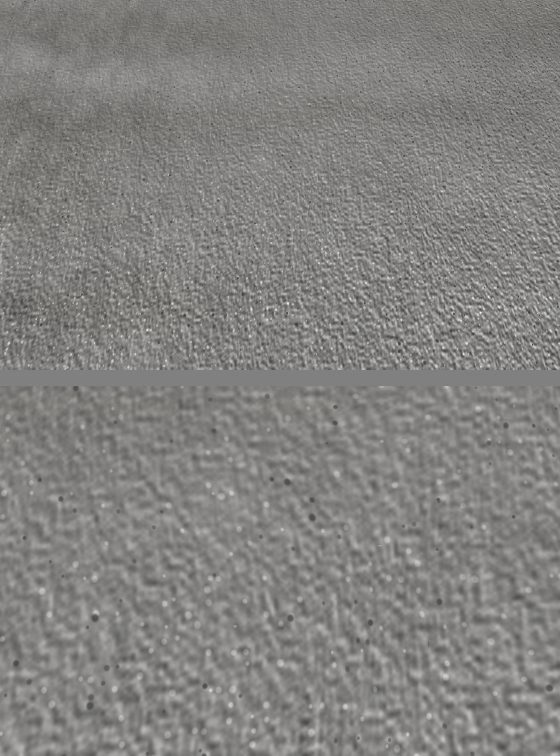
Top: the whole. Bottom: its middle third, enlarged.
This texture is drawn by a WebGL 1 fragment shader. Its source:

```glsl
precision highp float;
// Rough concrete floor seen at a slant: lit grain relief on a ground plane,
// finer and softer with distance, over broad stains and soft bands,
// with scattered dark pits and small bright glints.
uniform vec2 u_resolution;

float hash(vec2 p) {
  vec3 q = fract(vec3(p.xyx) * 0.1031);
  q += dot(q, q.yzx + 33.33);
  return fract((q.x + q.y) * q.z);
}

float noise(vec2 p) {
  vec2 i = floor(p), f = fract(p);
  f = f * f * (3.0 - 2.0 * f);
  return mix(mix(hash(i), hash(i + vec2(1.0, 0.0)), f.x),
             mix(hash(i + vec2(0.0, 1.0)), hash(i + vec2(1.0, 1.0)), f.x), f.y);
}

float fbm(vec2 p) {
  float sum = 0.0, weight = 0.5;
  for (int i = 0; i < 4; i++) {
    sum += weight * noise(p);
    p = mat2(1.6, 1.2, -1.2, 1.6) * p + 17.3;
    weight *= 0.5;
  }
  return sum / 0.9375;
}

// Soft spots of varied size, at most one per cell
float spots(vec2 p, float chance, float radius) {
  vec2 cell = floor(p);
  vec2 centre = 0.3 + 0.4 * vec2(hash(cell + 11.7), hash(cell + 47.1));
  float size = radius * mix(0.55, 1.2, hash(cell + 83.9));
  float d = length(fract(p) - centre);
  return step(hash(cell + 5.3), chance) * (1.0 - smoothstep(size * 0.5, size * 1.4, d));
}

float blob(vec2 p, vec2 centre, vec2 size) {
  vec2 d = (p - centre) / size;
  return exp(-dot(d, d));
}

// Height of the rough surface: round grains plus trowel ridges
float surface(vec2 p) {
  float grains = 0.7 * noise(p) + 0.35 * noise(p * 1.7 + 31.0);
  float ridges = noise(p * vec2(0.55, 0.16) + 71.0);
  return grains + 0.4 * ridges;
}

void main() {
  vec2 uv = gl_FragCoord.xy / u_resolution;
  vec2 p = gl_FragCoord.xy / u_resolution.y;

  // Ground plane with its horizon far above the frame
  float depth = 2.6 - p.y;
  vec2 ground = vec2(p.x - 0.76, 1.93) / depth + 3.0;
  ground.x += 0.012 * (noise(ground * vec2(14.0, 9.0)) - 0.5);

  // Broad stains and paler bands
  vec2 warped = uv + 0.12 * (vec2(fbm(p * 4.0), fbm(p * 4.0 + 9.0)) - 0.5);
  float stain = 0.7 * blob(warped, vec2(0.2, 0.94), vec2(0.28, 0.06))
              + 0.6 * blob(warped, vec2(0.12, 0.66), vec2(0.2, 0.09))
              + 0.45 * blob(warped, vec2(0.6, 0.71), vec2(0.35, 0.05))
              + 0.5 * blob(warped, vec2(0.06, 0.45), vec2(0.22, 0.12))
              + 0.65 * blob(warped, vec2(0.2, 0.18), vec2(0.2, 0.08))
              + 0.5 * blob(warped, vec2(1.0, 0.96), vec2(0.35, 0.09));
  float pale = blob(warped, vec2(0.1, 0.81), vec2(0.3, 0.05))
             + blob(warped, vec2(0.72, 0.82), vec2(0.22, 0.07))
             + 0.6 * blob(warped, vec2(0.45, 0.45), vec2(0.3, 0.3));
  float cloud = fbm(p * vec2(3.0, 8.0) + 4.0) - 0.5;
  float mottle = fbm(ground * vec2(60.0, 45.0)) - 0.5;
  float tone = 0.505 - 0.075 * stain + 0.03 * pale + 0.07 * cloud;
  tone += mottle * mix(0.13, 0.05, smoothstep(0.0, 0.6, uv.x));

  // Grain lit from above, strongest in the near right corner
  vec2 grain = ground * 350.0;
  float relief = surface(grain) - surface(grain + vec2(0.55, 0.85));
  float contrast = mix(0.33, 0.12, smoothstep(0.0, 0.95, uv.y));
  contrast *= mix(0.82, 1.2, smoothstep(0.1, 0.95, uv.x));
  tone += contrast * relief * (relief > 0.0 ? 1.1 : 0.92);

  // Glints on the wet-looking crests
  float near = 1.0 - smoothstep(0.1, 0.95, uv.y);
  float glint = spots(ground * 210.0, 0.03 + 0.12 * near, 0.26);
  tone += glint * mix(0.09, 0.2, near);

  // Pits gather towards the far right
  float pitted = 0.035 + 0.1 * smoothstep(0.45, 1.0, uv.x)
               + 0.4 * blob(warped, vec2(0.98, 0.82), vec2(0.2, 0.14))
               + 0.12 * blob(warped, vec2(0.1, 0.62), vec2(0.15, 0.1));
  float pit = spots(ground * 125.0, pitted, 0.17);
  pit = max(pit, 0.7 * spots(ground * 200.0 + 7.0, pitted * 0.6, 0.2));
  tone = mix(tone, 0.24, pit * mix(0.85, 0.55, uv.y));

  // Neutral grey, a little warmer where stained
  vec3 tint = vec3(1.004, 1.0, 0.985) - vec3(0.0, 0.006, 0.035) * min(stain, 1.0);
  gl_FragColor = vec4(clamp(tone, 0.0, 1.0) * tint, 1.0);
}
```
